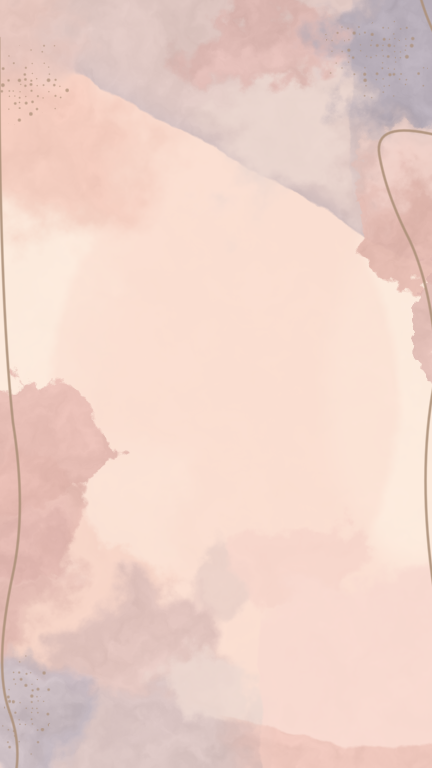
Reproduce this background procedurally as a Shadertoy shader.

```glsl
// Watercolour backdrop: a pale peach centre framed by rose, mauve and slate washes,
// with gold strands and flecks. Washes are ellipses and slanted bands whose
// coordinates are warped by fractal noise; strands are quadratic curves.
const vec3 PEACH = vec3(0.982, 0.872, 0.820);
const vec3 CREAM = vec3(0.990, 0.922, 0.868);
const vec3 BLUSH = vec3(0.972, 0.852, 0.815);
const vec3 CORAL = vec3(0.940, 0.765, 0.710);
const vec3 ROSE  = vec3(0.865, 0.700, 0.675);
const vec3 MAUVE = vec3(0.870, 0.775, 0.755);
const vec3 PEARL = vec3(0.925, 0.845, 0.815);
const vec3 SLATE = vec3(0.680, 0.655, 0.710);
const vec3 GOLD  = vec3(0.680, 0.570, 0.480);
const float BLOOM = 0.16;         // broad warp of the washes
const float FRAY = 0.065;         // fine raggedness of their edges
const float MOTTLE = 0.17;        // pigment variation
const float STRAND_WIDTH = 0.0029;
const float FLECK_CELLS = 75.0;

float hash(vec2 p) {
    vec3 h = fract(p.xyx * 0.1031);
    h += dot(h, h.yzx + 33.33);
    return fract((h.x + h.y) * h.z);
}

float noise(vec2 p) {
    vec2 i = floor(p), f = fract(p);
    f = f * f * (3.0 - 2.0 * f);
    return mix(mix(hash(i), hash(i + vec2(1, 0)), f.x),
               mix(hash(i + vec2(0, 1)), hash(i + 1.0), f.x), f.y);
}

// Fractal noise centred on zero
float fbm(vec2 p) {
    float sum = -0.49, amp = 0.5;
    for (int i = 0; i < 6; i++) {
        sum += amp * noise(p);
        p = mat2(1.6, 1.2, -1.2, 1.6) * p + 17.3;
        amp *= 0.5;
    }
    return sum;
}

// Elliptical wash: centre in xy, radii in zw, softness relative to the radii
void wash(inout vec3 col, vec2 p, vec4 shape, float soft, vec3 tint, float alpha) {
    float d = length((p - shape.xy) / shape.zw) - 1.0;
    col = mix(col, tint, alpha * (1.0 - smoothstep(-soft, soft, d)));
}

float strand(vec2 p, vec2 a, vec2 b, vec2 c) {
    float d = 9.0;
    vec2 from = a;
    for (int i = 1; i <= 16; i++) {
        float t = float(i) / 16.0;
        vec2 to = mix(mix(a, b, t), mix(b, c, t), t), s = to - from;
        d = min(d, length(p - from - s * clamp(dot(p - from, s) / dot(s, s), 0.0, 1.0)));
        from = to;
    }
    return d;
}

// Gold flecks that thin out away from a centre
void flecks(inout vec3 col, vec2 p, vec4 shape, float px) {
    vec2 cell = floor(p * FLECK_CELLS) + 7.0;
    float density = 0.65 * (1.0 - smoothstep(0.1, 1.0, length((p - shape.xy) / shape.zw)));
    vec2 spot = 0.3 + 0.4 * vec2(hash(cell + 5.0), hash(cell + 9.0));
    float size = mix(0.08, 0.32, pow(hash(cell + 2.0), 3.0));
    float d = (length(fract(p * FLECK_CELLS) - spot) - size) / FLECK_CELLS;
    float present = step(hash(cell) + 0.01, density);
    col = mix(col, GOLD, 0.75 * present * (1.0 - smoothstep(-px, px, d)));
}

void mainImage(out vec4 fragColor, in vec2 fragCoord) {
    vec2 p = fragCoord / iResolution.x;
    float px = 1.0 / iResolution.x;
    vec2 bloom = BLOOM * vec2(fbm(p * 7.0), fbm(p * 7.0 + 40.0));
    vec2 fray = FRAY * vec2(fbm(p * 30.0), fbm(p * 30.0 + 60.0));
    vec2 q = p + bloom + fray;                  // torn edges
    vec2 c = p + 1.7 * bloom + 1.4 * fray;      // cloudy blooms
    vec2 s = p + 0.2 * (bloom + fray);          // nearly straight edges

    // Pale centre
    vec3 col = PEACH;
    wash(col, q, vec4(0.06, 1.10, 0.20, 0.27), 0.4, CREAM, 0.95);
    wash(col, q, vec4(0.26, 0.60, 0.17, 0.16), 0.3, CREAM, 0.8);
    wash(col, s, vec4(0.96, 0.88, 0.20, 0.42), 0.2, CREAM, 0.95);
    wash(col, s, vec4(0.52, 0.85, 0.40, 0.55), 0.04, PEACH, 0.65);

    // Upper band with a darker rim, and the corners
    wash(col, c, vec4(0.06, 1.45, 0.30, 0.20), 0.4, CORAL, 0.7);
    float slope = s.y - 1.616 + 0.57 * max(s.x - 0.17, 0.0);
    float blur = mix(0.09, 0.004, smoothstep(0.08, 0.19, p.x));
    vec3 band = mix(MAUVE, SLATE, 0.3 * exp(-22.0 * abs(slope)));
    col = mix(col, band, 0.95 * smoothstep(-blur, blur, slope));
    wash(col, c, vec4(0.67, 1.47, 0.17, 0.18), 0.35, PEARL, 0.9);
    wash(col, c, vec4(0.63, 1.70, 0.18, 0.09), 0.2, ROSE, 0.7);
    wash(col, c, vec4(0.03, 1.68, 0.13, 0.13), 0.5, CORAL, 0.4);
    wash(col, c, vec4(0.97, 1.67, 0.18, 0.22), 0.25, SLATE, 0.75);
    col = mix(col, SLATE, 0.22 * smoothstep(0.81, 0.817, s.x) * smoothstep(1.3, 1.45, q.y));
    vec3 fade = mix(mix(ROSE, CORAL, 0.5), MAUVE, smoothstep(1.25, 1.45, c.y));
    wash(col, q, vec4(0.98, 1.28, 0.16, 0.20), 0.03, fade, 0.9);
    wash(col, q, vec4(1.01, 1.05, 0.05, 0.13), 0.04, ROSE, 0.75);
    wash(col, c, vec4(0.98, 1.38, 0.09, 0.08), 0.4, BLUSH, 0.6);

    // Left side and lower left
    wash(col, c, vec4(0.20, 0.38, 0.23, 0.14), 0.15, mix(PEACH, CORAL, 0.4), 0.9);
    wash(col, q, vec4(0.06, 0.74, 0.17, 0.16), 0.03, mix(ROSE, CORAL, 0.3), 0.9);
    wash(col, q, vec4(0.02, 0.60, 0.17, 0.14), 0.06, mix(ROSE, CORAL, 0.4), 0.85);
    wash(col, c, vec4(0.00, 0.44, 0.12, 0.14), 0.4, ROSE, 0.7);
    wash(col, q, vec4(0.52, 0.45, 0.06, 0.09), 0.25, MAUVE, 0.5);
    wash(col, c, vec4(0.36, 0.25, 0.21, 0.19), 0.2, mix(MAUVE, ROSE, 0.3), 0.9);
    wash(col, c, vec4(0.40, 0.00, 0.30, 0.17), 0.2, mix(MAUVE, SLATE, 0.2), 0.85);
    wash(col, c, vec4(0.53, 0.19, 0.11, 0.08), 0.3, PEARL, 0.85);
    wash(col, c, vec4(0.06, 0.15, 0.17, 0.18), 0.25, SLATE, 0.65);

    // Lower right panel and its foot
    wash(col, q, vec4(0.69, 0.47, 0.15, 0.10), 0.1, mix(BLUSH, CORAL, 0.2), 0.8);
    float panel = smoothstep(0.602, 0.609, s.x) * (1.0 - smoothstep(-0.03, 0.03, c.y - 0.24 - 0.2 * p.x));
    col = mix(col, BLUSH, 0.9 * panel);
    float foot = s.y - max(0.266 - 0.27 * s.x, 0.05);
    col = mix(col, mix(ROSE, CORAL, 0.6), 0.7 * smoothstep(0.5, 0.66, q.x) * (1.0 - smoothstep(-0.004, 0.004, foot)));

    // Pigment mottling, stronger in the darker washes
    float depth = smoothstep(0.0, 0.15, PEACH.g - col.g);
    col += MOTTLE * mix(0.1, 1.0, depth) * (0.6 * fbm(c * 9.0) + 0.4 * fbm(q * 26.0));

    // Flecks and strands
    flecks(col, p, vec4(0.88, 1.65, 0.15, 0.13), px);
    flecks(col, p, vec4(0.06, 1.59, 0.12, 0.12), px);
    flecks(col, p, vec4(0.05, 0.16, 0.09, 0.16), px);
    float d = strand(p, vec2(-0.002, 1.69), vec2(-0.002, 1.10), vec2(0.03, 0.80));
    d = min(d, strand(p, vec2(0.03, 0.80), vec2(0.062, 0.60), vec2(0.03, 0.45)));
    d = min(d, strand(p, vec2(0.03, 0.45), vec2(-0.016, 0.235), vec2(0.022, 0.13)));
    d = min(d, strand(p, vec2(0.022, 0.13), vec2(0.048, 0.06), vec2(0.037, -0.01)));
    d = min(d, strand(p, vec2(1.01, 1.465), vec2(0.865, 1.5), vec2(0.878, 1.42)));
    d = min(d, strand(p, vec2(0.878, 1.42), vec2(0.893, 1.33), vec2(0.949, 1.22)));
    d = min(d, strand(p, vec2(0.949, 1.22), vec2(0.99, 1.13), vec2(1.005, 1.0)));
    d = min(d, strand(p, vec2(1.005, 0.89), vec2(0.965, 0.68), vec2(1.005, 0.41)));
    d = min(d, strand(p, vec2(0.972, 1.79), vec2(0.982, 1.75), vec2(1.005, 1.7)));
    col = mix(col, GOLD, 0.9 * (1.0 - smoothstep(-px, px, d - STRAND_WIDTH)));
    fragColor = vec4(col, 1.0);
}
```
